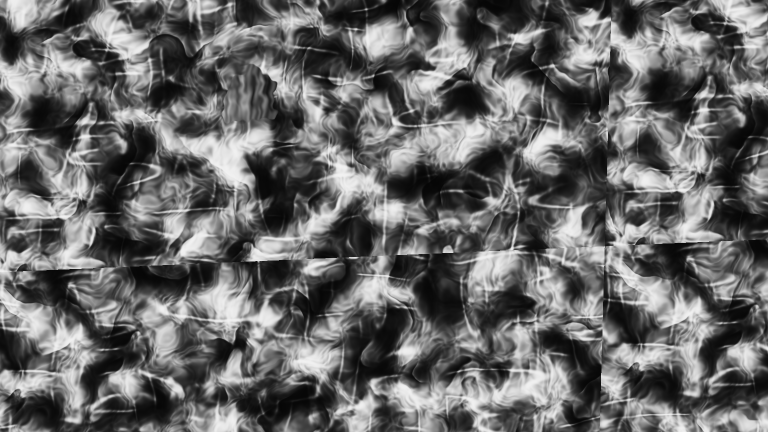
Reproduce this texture procedurally as a Shadertoy shader.

```glsl
#define TILE_SIZE 1.43
#define TILE_CORNER vec2(1.40, 0.43)
#define TILE_SHEAR vec2(0.028, 0.043)
#define LUMP_SCALE vec2(8.2, 9.6)
#define WARP_AMOUNT 0.034
#define CREASE_STRENGTH 0.30
#define STROKE_STRENGTH 0.50
#define FIBRE_STRENGTH 0.50
#define CONTRAST 5.7
#define BIAS -0.09
#define PATCH_CENTER vec2(0.60, 0.38)
#define PATCH_SIZE vec2(0.058, 0.068)

vec2 gradientAt(ivec2 cell) {
    uvec2 k = uvec2(cell) * uvec2(1597334677u, 3812015801u);
    uint h = (k.x ^ k.y) * 1597334677u;
    h = (h ^ (h >> 15)) * 2246822519u;
    h ^= h >> 13;
    float angle = float(h & 65535u) / 65536.0 * 6.28319;
    return vec2(cos(angle), sin(angle));
}

float gradientNoise(vec2 p) {
    ivec2 cell = ivec2(floor(p));
    vec2 f = fract(p);
    vec2 u = f * f * f * (f * (f * 6.0 - 15.0) + 10.0);
    float a = dot(gradientAt(cell), f);
    float b = dot(gradientAt(cell + ivec2(1, 0)), f - vec2(1, 0));
    float c = dot(gradientAt(cell + ivec2(0, 1)), f - vec2(0, 1));
    float d = dot(gradientAt(cell + ivec2(1, 1)), f - vec2(1, 1));
    return mix(mix(a, b, u.x), mix(c, d, u.x), u.y);
}

vec2 noisePair(vec2 p) {
    return vec2(gradientNoise(p), gradientNoise(p + vec2(37.2, 91.7)));
}

// A fold: bright on one side of the zero line, dark on the other
float crease(float n, float width, float falloff) {
    return clamp(n / width, -1.0, 1.0) * exp(-abs(n) * falloff);
}

// A thin lit line with a shadow around it
float stroke(float n, float width) {
    float s = n * n / (width * width);
    return exp(-s) - 0.4 * exp(-s * 0.12);
}

float crumpledSurface(vec2 q) {
    vec2 bend = noisePair(q * 8.0 + 11.3);
    vec2 ripple = noisePair(q * 24.0 + 4.1);
    vec2 w = q + WARP_AMOUNT * bend + 0.012 * ripple;
    w += 0.004 * noisePair(q * 58.0 + 7.7);

    // Dark hollows and pale lumps
    float lumps = gradientNoise(w * LUMP_SCALE);
    float knots = gradientNoise(w * 17.0 + 23.7);
    float light = 0.95 * lumps + 0.62 * knots;

    // Curved folds, broken up by a mask
    float foldMask = smoothstep(-0.05, 0.25, gradientNoise(q * 11.0 + 51.9));
    float fold = gradientNoise(w * vec2(12.5, 11.0) + bend + 71.3);
    light += CREASE_STRENGTH * foldMask * crease(fold, 0.04, 6.0);

    // Short level and upright strokes, nearly straight
    vec2 drift = q + 0.25 * (w - q);
    vec2 strokeMask = smoothstep(vec2(-0.03), vec2(0.22), noisePair(q * 11.0 + 63.1));
    float level = gradientNoise(drift * vec2(4.0, 17.0) + 17.9);
    float upright = gradientNoise(drift * vec2(17.0, 5.0) + 83.3);
    light += STROKE_STRENGTH * strokeMask.x * stroke(level, 0.05);
    light += 0.75 * STROKE_STRENGTH * strokeMask.y * stroke(upright, 0.055);

    // Fine fibres and grain, fading in the hollows
    vec2 flow = w + 0.03 * vec2(knots, lumps);
    float fibre = 0.2 - abs(gradientNoise(flow * vec2(44.0, 36.0) + 2.0 * bend));
    float mottle = gradientNoise(flow * vec2(34.0, 30.0) + 5.9);
    float grain = gradientNoise(flow * vec2(84.0, 72.0) + 1.5 * ripple);
    float detail = 0.4 + 0.6 * smoothstep(-0.35, 0.1, light);
    light += FIBRE_STRENGTH * detail * (fibre + 0.45 * mottle + 0.5 * grain);

    return 0.02 + 0.93 / (1.0 + exp(-CONTRAST * (light + BIAS)));
}

// Small domed patch with an upright grain
float domedPatch(vec2 q, float shade) {
    vec2 d = (q - PATCH_CENTER) / PATCH_SIZE;
    float ragged = 0.3 * gradientNoise(q * 45.0);
    float dome = max(length(vec2(d.x, max(d.y, 0.0))) - 1.0, -d.y - 0.8) + ragged;
    float streaks = gradientNoise(q * vec2(85.0, 18.0) + 2.0 * ragged);
    float tone = 0.36 - 0.14 * d.x + 0.5 * streaks;
    return mix(clamp(tone, 0.04, 0.85), shade, smoothstep(-0.04, 0.04, dome));
}

float shadeAt(vec2 p) {
    // Slightly skewed tiles whose borders do not join up
    vec2 local = p - TILE_CORNER;
    vec2 q = mod(local - TILE_SHEAR * local.yx, TILE_SIZE);
    return domedPatch(q, crumpledSurface(q));
}

void mainImage(out vec4 fragColor, in vec2 fragCoord) {
    // Four samples per pixel smooth seams and folds
    float shade = 0.0;
    for (int i = 0; i < 4; i++) {
        vec2 offset = vec2(i & 1, i >> 1) * 0.5 - 0.25;
        shade += 0.25 * shadeAt((fragCoord + offset) / iResolution.y);
    }
    fragColor = vec4(vec3(shade), 1.0);
}
```
